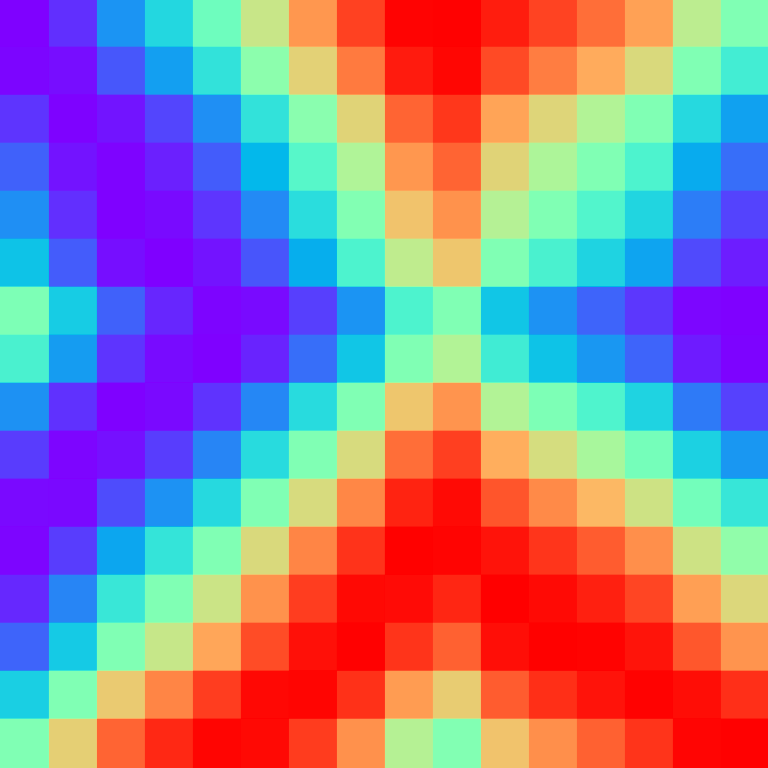
Give the GLSL for this background, as a Shadertoy shader.

```glsl
// A mosaic of square tiles showing how far a row of oscillators is out of step.
// Each tile takes the sine of the phase difference between its row's oscillator
// and its column's oscillator, then colours it along a violet-to-red rainbow.

#define GRID_SIZE 16
#define GRID_SHIFT vec2(0.0012, 0.0017)
#define EDGE_PIXELS 1.0
#define PI 3.14159265

// Phase of every oscillator in radians, shared by both axes.
const float PHASES[GRID_SIZE] = float[GRID_SIZE](
    3.13, 2.72, 2.29, 2.01, 1.71, 1.35, 1.00, 0.65,
    0.20, 0.00, 0.45, 0.66, 0.84, 1.04, 1.40, 1.64);

// Stepped phase along one axis, with a thin blend where two tiles meet.
float phaseAlong(float gridPos, float edgeWidth) {
    float centred = gridPos - 0.5;
    int cell = int(floor(centred));
    int low = clamp(cell, 0, GRID_SIZE - 1);
    int high = clamp(cell + 1, 0, GRID_SIZE - 1);
    float blend = clamp((fract(centred) - 0.5) / edgeWidth + 0.5, 0.0, 1.0);
    return mix(PHASES[low], PHASES[high], blend);
}

// Rainbow ramp: violet, blue, mint, orange, red for t from 0 to 1.
vec3 rainbow(float t) {
    return clamp(vec3(abs(2.0 * t - 0.5), sin(PI * t), cos(0.5 * PI * t)), 0.0, 1.0);
}

void mainImage(out vec4 fragColor, in vec2 fragCoord) {
    // Canvas position measured in tiles
    vec2 uv = fragCoord / iResolution.xy;
    vec2 gridPos = (uv - GRID_SHIFT) * float(GRID_SIZE);
    vec2 edgeWidth = EDGE_PIXELS * float(GRID_SIZE) / iResolution.xy;

    // Phase difference between row and column
    float rowPhase = phaseAlong(gridPos.y, edgeWidth.y);
    float columnPhase = phaseAlong(gridPos.x, edgeWidth.x);
    float coupling = sin(rowPhase - columnPhase);

    fragColor = vec4(rainbow(0.5 + 0.5 * coupling), 1.0);
}
```
